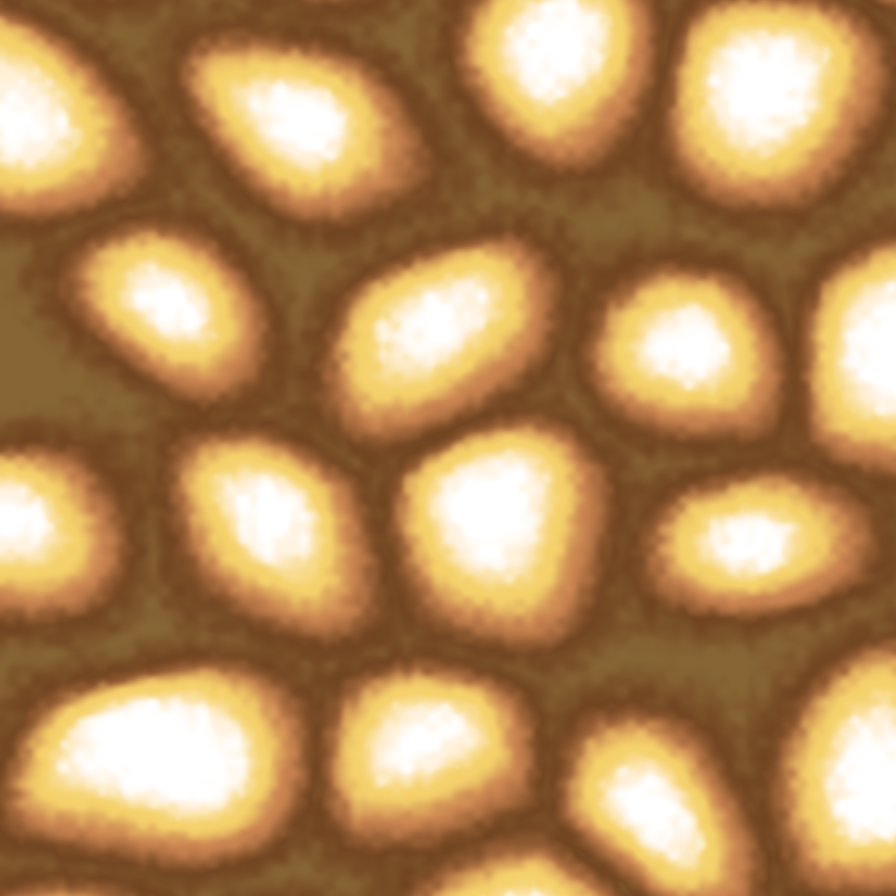
Reproduce this texture procedurally as a three.js fragment shader.

```glsl
// Glowing oval grains packed on a brown ground, with soft noisy colour bands.
// A jittered, staggered lattice of ellipses gives a signed distance; neighbours
// squeeze each other apart, and fine value noise roughens every band edge.

#define CELLS 3.68       // grains across the canvas
#define LATTICE vec2(1.075, 0.93) // spacing along and between rows
#define JITTER 0.36      // scatter of grain centres, in cells
#define RADIUS_MIN 0.38
#define RADIUS_MAX 0.56
#define STRETCH 0.32     // largest elongation of a grain
#define GAP 0.05         // half the dark gap kept between grains
#define WARP 0.15        // bending of the outlines
#define SPECKS 88.0      // fine noise cells across the canvas
#define ROUGHNESS 0.03   // how far fine noise shifts the bands
#define LIGHT_SHIFT vec2(0.026, -0.026) // moves bright cores up and left

varying vec2 vUv;

const vec3 OLIVE  = vec3(0.53, 0.395, 0.205);
const vec3 BROWN  = vec3(0.445, 0.27, 0.13);
const vec3 ORANGE = vec3(0.79, 0.515, 0.315);
const vec3 YELLOW = vec3(0.96, 0.82, 0.42);
const vec3 CREAM  = vec3(1.00, 0.94, 0.85);
const vec3 WHITE  = vec3(1.0);

float hash(vec2 p) {
  vec3 q = fract(vec3(p.xyx) * 0.1031);
  q += dot(q, q.yzx + 33.33);
  return fract((q.x + q.y) * q.z);
}

float valueNoise(vec2 p) {
  vec2 i = floor(p);
  vec2 f = fract(p);
  f = f * f * (3.0 - 2.0 * f);
  float low = mix(hash(i), hash(i + vec2(1.0, 0.0)), f.x);
  float high = mix(hash(i + vec2(0.0, 1.0)), hash(i + vec2(1.0)), f.x);
  return mix(low, high, f.y);
}

float smoothMax(float a, float b, float k) {
  float h = max(k - abs(a - b), 0.0) / k;
  return max(a, b) + h * h * k * 0.25;
}

// Distance to the ellipse that belongs to one lattice cell
float grainDistance(vec2 p, vec2 cell) {
  vec2 id = cell + 40.0;
  vec2 jitter = vec2(hash(id), hash(id + 71.3)) - 0.5;
  vec2 centre = cell + 0.5 + JITTER * jitter;
  centre.x += 0.5 * mod(cell.y, 2.0);
  float angle = 2.6 * (hash(id + 15.7) - 0.5); // mostly lying flat
  float radius = mix(RADIUS_MIN, RADIUS_MAX, hash(id + 133.1));
  float stretch = 1.0 + STRETCH * hash(id + 209.9);
  vec2 axis = vec2(cos(angle), sin(angle));
  vec2 q = p - centre * LATTICE;
  q = vec2(dot(q, axis) / stretch, dot(q, vec2(-axis.y, axis.x)) * stretch);
  return length(q) - radius;
}

// Negative inside grains; the two nearest grains keep a gap between them
float grainField(vec2 p) {
  vec2 bend = vec2(valueNoise(p * 2.0 + 50.0), valueNoise(p * 2.0 + 90.0));
  p += WARP * (bend - 0.5);
  vec2 base = floor(p / LATTICE);
  float nearest = 9.0;
  float second = 9.0;
  for (int y = -2; y <= 2; y++) {
    for (int x = -2; x <= 2; x++) {
      float d = grainDistance(p, base + vec2(float(x), float(y)));
      second = min(second, max(nearest, d));
      nearest = min(nearest, d);
    }
  }
  return smoothMax(nearest, 0.5 * (nearest - second) + GAP, 0.2);
}

// Soft coverage of everything deeper than the given edge
float within(float d, float edge, float softness) {
  return 1.0 - smoothstep(edge - softness, edge + softness, d);
}

void main() {
  vec2 p = vUv * CELLS;

  // Fine specks shared by all bands
  float speck = valueNoise(vUv * SPECKS + 7.0) - 0.5;
  float tint = valueNoise(vUv * SPECKS * 0.8 + 300.0) - 0.5;
  float outer = grainField(p) + ROUGHNESS * speck;
  float inner = grainField(p + LIGHT_SHIFT) + ROUGHNESS * speck;

  // Ground: wide dark halo around grains, mottled olive in the wider gaps
  vec3 color = mix(OLIVE, BROWN, within(outer + 0.09 * tint, 0.14, 0.11));

  // Grain: rim, body, pale ring and core
  color = mix(color, ORANGE, within(outer, 0.0, 0.07));
  color = mix(color, YELLOW, within(inner, -0.078, 0.055));
  color = mix(color, CREAM, within(inner, -0.185, 0.055));
  color = mix(color, WHITE, within(inner + 0.1 * tint, -0.24, 0.06));

  gl_FragColor = vec4(clamp(color, 0.0, 1.0), 1.0);
}
```
